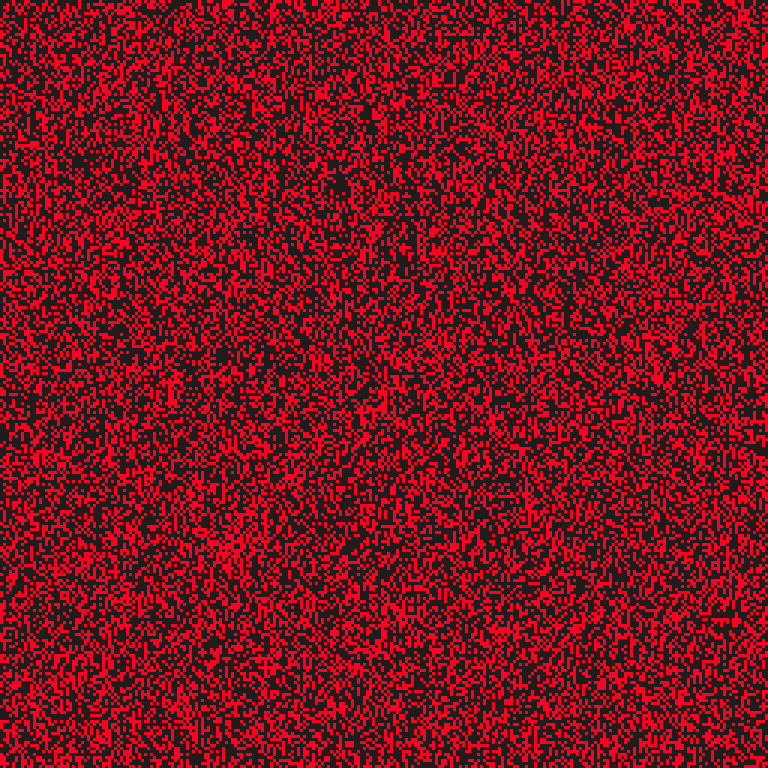
Write a Shadertoy shader that draws this texture.

```glsl
// Fine two-colour static: red square grains scattered over charcoal.
#define GRID 256.0            // grains along the canvas height
#define RED_SHARE 0.40        // share of the area that is red
#define SIDE_REPULSION 0.15   // how strongly side neighbours differ
#define CHARCOAL vec3(0.13, 0.11, 0.11)
#define RED vec3(1.0, 0.0, 0.14)

// Integer hash of a cell, centred on zero: -0.5 to 0.5.
float cellHash(ivec2 cell) {
    uvec2 q = uvec2(cell + 4096) * uvec2(1597u, 3571u);
    uint n = q.x ^ (q.y << 9);
    n = (n ^ (n >> 16)) * 73244475u;
    n = (n ^ (n >> 15)) * 46351237u;
    n ^= n >> 16;
    return float(n & 65535u) / 65535.0 - 0.5;
}

// 1 for a red grain, 0 for a dark one; side neighbours push apart,
// which favours short upright runs over wide ones.
float grain(ivec2 cell) {
    float sides = cellHash(cell - ivec2(1, 0)) + cellHash(cell + ivec2(1, 0));
    float value = cellHash(cell) - SIDE_REPULSION * sides;
    return step(0.5 - RED_SHARE, value);
}

void mainImage(out vec4 fragColor, in vec2 fragCoord) {
    vec2 p = fragCoord / iResolution.y * GRID - 0.5;
    ivec2 cell = ivec2(floor(p));

    // Blend the four nearest grains only within one pixel of their edges.
    float pixelWidth = GRID / iResolution.y;
    vec2 blend = clamp((fract(p) - 0.5) / pixelWidth + 0.5, 0.0, 1.0);
    float lower = mix(grain(cell), grain(cell + ivec2(1, 0)), blend.x);
    float upper = mix(grain(cell + ivec2(0, 1)), grain(cell + ivec2(1, 1)), blend.x);

    fragColor = vec4(mix(CHARCOAL, RED, mix(lower, upper, blend.y)), 1.0);
}
```
